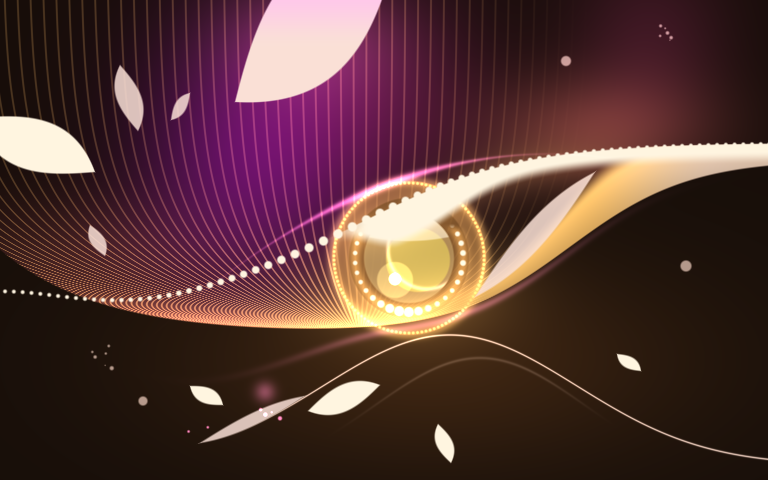
This background is drawn by a WebGL 1 fragment shader. Its source:

```glsl
precision highp float;
// Abstract eye of glowing ribbons, golden strands, beaded rings and drifting petals.
uniform vec2 u_resolution;

const float SOFT = .012; // edge softness; the canvas is 4.8 units high
const vec3 GOLD = vec3(1., .77, .42);
const vec3 CREAM = vec3(1., .96, .88);
const vec3 PINK = vec3(.95, .48, .75);
const vec3 BLUSH = vec3(.98, .88, .84);

float fill(float d) { return smoothstep(SOFT, -SOFT, d); }
float disc(vec2 p, float x, float y, float r) { return fill(length(p - vec2(x, y)) - r); }
float bell(float x, float mid, float w) { x = (x - mid) / w; return exp(-x * x); }
float glow(vec2 p, float x, float y, float w, float h) { return bell(p.x, x, w) * bell(p.y, y, h); }
float sigmoid(float x, float mid, float w) { return 2. / (1. + exp(2. * (mid - x) / w)) - 1.; }
float hash(float n) { return fract(sin(n * 12.99) * 437.58); }

// Lid curves
float upperLid(float x) {
  return 2.57 + .8 * sigmoid(x, 3.6, 1.6) + .1 * bell(x, 0., .7) - .06 * bell(x, 1.5, .8);
}
float lowerLid(float x) { return 2.33 + .875 * sigmoid(x, 5.7, 1.2) + .85 * exp(-x); }

// Leaf between two tips, slightly bent
float petal(vec2 p, vec4 tips, float w) {
  vec2 axis = tips.zw - tips.xy;
  float len = length(axis);
  axis /= len;
  p -= .5 * (tips.xy + tips.zw);
  float t = 2. * dot(p, axis) / len;
  float n = dot(p, vec2(-axis.y, axis.x));
  float taper = 1. - t * t;
  return fill(abs(n - .3 * w * t * taper) - w * taper);
}

// Beads round a circle
float ringBeads(vec2 p, float radius, float count, float size) {
  float turn = fract(atan(p.y, p.x) / 6.2832 * count) - .5;
  return disc(vec2(length(p), turn * 6.2832 * radius / count), radius, 0., size);
}

// Beads along the upper lid, largest near the eye
float lidBeads(vec2 p) {
  float s = 11.5 * p.x - 6. * sigmoid(p.x, 3.3, 1.3);
  float dx = (fract(s) - .5) / (11.5 - 4.6 * bell(p.x, 3.3, 1.3));
  return disc(vec2(dx, p.y), 0., upperLid(p.x - dx), .018 + .028 * bell(p.x, 3.4, 1.4));
}

// Strands fanning up from the lower lid
float strands(vec2 p) {
  float gap = .13 * max(1. - exp(1.5 * (1.43 - p.y)), .08);
  return smoothstep(.017, .002, abs(fract((p.x - 3.6) / gap) - .5) * gap);
}

vec3 backdrop(vec2 p, float above) {
  vec3 low = vec3(.09, .055, .035) + vec3(.15, .09, .035) * glow(p, 4.3, 1.2, 2.6, 1.1);
  vec3 high = vec3(.09, .05, .035);
  high += vec3(.27, .01, .33) * glow(p, 2.5, 3.2, 1.1, 1.3);
  high += vec3(.22, .03, .17) * glow(p, 3.6, 3.8, 1.2, 1.1);
  high += vec3(.33, .16, .15) * glow(p, 6., 3.5, 1.1, .55);
  high += vec3(.15, .04, .1) * glow(p, 6.5, 4.4, .8, .9);
  high += vec3(.16, .07, .08) * glow(p, 1., 2.2, 1.4, .6);
  high += GOLD * .25 * strands(p) * smoothstep(6., 3.8, p.x) * (.8 + bell(p.y, 1.9, .6));
  return mix(low, high, above) + GOLD * .3 * glow(p, 4.1, 1.9, .9, .5);
}

// Lens discs, reflections and beaded rings
vec3 iris(vec3 col, vec2 q) {
  float r = length(q);
  float lens = fill(r - .45);
  col = mix(col, vec3(.72, .5, .27), .65 * fill(r - .77));
  col = mix(col, vec3(.36, .22, .1), .7 * fill(r - .6));
  col = mix(col, vec3(.68, .55, .36), .8 * lens);
  col = mix(col, vec3(.82, .72, .34), .8 * disc(q, .09, -.02, .32));
  col += vec3(.2, .2, .12) * disc(q, -.14, -.22, .18);
  col += BLUSH * .4 * lens * bell(length(q - vec2(.18, .08)), .39, .02);
  col = mix(col, CREAM, .55 * lens * fill(.17 + .25 * q.x * q.x - q.y));
  col += CREAM * disc(q, -.14, -.21, .06);
  col += GOLD * (.4 * bell(r, .77, .05) + .6 * ringBeads(q, .75, 110., .012));
  float side = smoothstep(.35, .25, q.y);
  col += GOLD * .35 * side * bell(r, .54, .06);
  float beads = ringBeads(q, .54, 34., .035 + .014 * sin(7. * q.x + 2.));
  return mix(col, CREAM, beads * side);
}

vec3 ribbons(vec3 col, vec2 p, float above) {
  // Golden silk on the lower lid
  float x = p.x, rise = max(p.y - lowerLid(x), 0.), drop = upperLid(x) - p.y;
  float width = .16 + .36 * smoothstep(4.7, 6.2, x);
  vec3 silk = mix(GOLD, BLUSH, .8 * smoothstep(5.8, 7.2, x)) * (.84 + .25 * rise / width);
  col += GOLD * above * exp(-rise * 5.) * bell(x, 3.9, 1.3);
  col += vec3(.6, .33, .25) * above * exp(-rise * 7.) * bell(x, 2., 1.1);
  float cover = above * fill(-drop) * smoothstep(4., 5., x);
  col = mix(col, silk, cover * smoothstep(width + .1, width - .14, rise));
  col = mix(col, BLUSH, .85 * petal(p, vec4(4.75, 1.83, 5.95, 3.08), .12));
  // White band under the upper lid
  float lit = smoothstep(3.2, 3.7, x);
  float band = (.13 + .25 * bell(x, 4.1, .7)) * smoothstep(3.2, 4., x);
  col += GOLD * .4 * lit * exp(-abs(drop - .5 * band) * 6.) * smoothstep(7., 4.5, x);
  col = mix(col, CREAM, lit * fill(-drop) * smoothstep(band + .07, band - .06, drop));
  // Pink crest and violet trail
  float crest = 3.26 - .115 * (5.5 - x) * (5.5 - x);
  col += PINK * bell(p.y, crest, .012 + .03 * bell(x, 3.8, .7)) * bell(x, 3.9, 1.);
  float trail = lowerLid(x) - .06 - .55 * smoothstep(4., 1.7, x);
  col += vec3(.38, .2, .3) * bell(p.y, trail, .04) * bell(x, 4.4, 1.3);
  // Fine lines beneath
  float arc = .15 + 1.3 * bell(x, 4.5, 1.8);
  col += BLUSH * .75 * bell(p.y, arc, .01) * smoothstep(2.2, 3.2, x);
  float faint = .15 * smoothstep(3.2, 4.5, x) * smoothstep(6.2, 5.2, x);
  return col + BLUSH * faint * bell(p.y, 1.22 * bell(x, 4.8, 1.5), .015);
}

vec3 petals(vec3 col, vec2 p) {
  col += PINK * .25 * glow(p, 3.1, 4.4, .9, .6);
  vec3 rosy = mix(BLUSH, vec3(1., .78, .92), smoothstep(4.3, 4.9, p.y));
  col = mix(col, rosy, petal(p, vec4(2.35, 3.78, 4., 5.42), .5));
  float a = petal(p, vec4(1.2, 4.15, 1.38, 3.49), .12);
  a += petal(p, vec4(1.71, 3.6, 1.9, 3.87), .06) + petal(p, vec4(.9, 2.55, 1.05, 2.24), .07);
  a += petal(p, vec4(2., .37, 3.05, .84), .06);
  float b = petal(p, vec4(-.25, 3.62, .95, 3.08), .26) + petal(p, vec4(1.9, .94, 2.23, .75), .08);
  b += petal(p, vec4(3.08, .69, 3.8, .95), .13) + petal(p, vec4(4.38, .56, 4.51, .17), .08);
  b += petal(p, vec4(6.17, 1.26, 6.41, 1.09), .06);
  return mix(mix(col, BLUSH, .85 * a), CREAM, b);
}

// Cluster of loose sparks
float sparks(vec2 p, vec2 c, vec2 spread, float seed) {
  float sum = 0.;
  for (int i = 0; i < 6; i++) {
    float k = float(i) + seed;
    vec2 at = c + spread * (vec2(hash(k), hash(k + 31.)) - .5);
    sum += disc(p, at.x, at.y, .02 * hash(k + 57.));
  }
  return sum;
}

void main() {
  vec2 p = gl_FragCoord.xy / u_resolution.y * 4.8;
  float above = fill(lowerLid(p.x) - p.y);
  vec3 col = iris(backdrop(p, above), p - vec2(4.09, 2.22));
  col = mix(ribbons(col, p, above), CREAM, lidBeads(p));
  col = petals(col, p);
  float orbs = disc(p, 5.66, 4.19, .05) + disc(p, 6.86, 2.14, .055) + disc(p, 1.43, .79, .045);
  orbs += sparks(p, vec2(1.02, 1.22), vec2(.2, .25), 3.);
  orbs += sparks(p, vec2(6.65, 4.45), vec2(.15, .25), 19.);
  float embers = sparks(p, vec2(2.2, .6), vec2(1.3, .5), 41.) + .4 * glow(p, 2.65, .88, .1, .1);
  gl_FragColor = vec4(min(col + BLUSH * .6 * orbs + PINK * embers, 1.), 1.);
}
```
